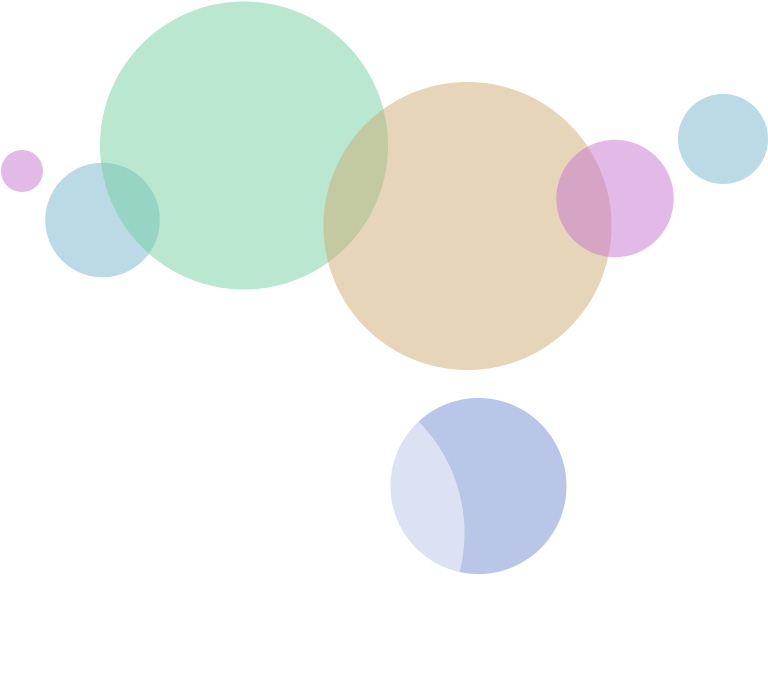
Write a WebGL 1 fragment shader that draws this background.

```glsl
precision highp float;

uniform vec2 u_resolution;

// Discs: centre x, centre y, radius, in canvas widths
const vec3 SKY_LEFT = vec3(0.1335, 0.6198, 0.0746);
const vec3 SKY_RIGHT = vec3(0.9414, 0.7253, 0.0586);
const vec3 MINT_DISC = vec3(0.3177, 0.7168, 0.1875);
const vec3 SAND_DISC = vec3(0.6087, 0.6120, 0.1875);
const vec3 ORCHID_SMALL = vec3(0.0286, 0.6836, 0.0273);
const vec3 ORCHID_LARGE = vec3(0.8008, 0.6478, 0.0764);
const vec3 INDIGO_DISC = vec3(0.6230, 0.2734, 0.1146);
const vec3 SHEEN_DISC = vec3(0.3991, 0.2122, 0.2057);

// Full-strength tints, laid on at half opacity
const vec3 PAPER = vec3(1.0);
const vec3 SKY = vec3(0.46, 0.71, 0.80);
const vec3 MINT = vec3(0.46, 0.81, 0.63);
const vec3 SAND = vec3(0.80, 0.67, 0.45);
const vec3 ORCHID = vec3(0.78, 0.45, 0.81);
const vec3 INDIGO = vec3(0.45, 0.55, 0.82);
const float OPACITY = 0.5;

// Antialiased coverage of a disc
float discMask(vec2 p, vec3 disc) {
  float signedDistance = length(p - disc.xy) - disc.z;
  return clamp(0.5 - signedDistance * u_resolution.x, 0.0, 1.0);
}

vec3 glaze(vec3 base, vec3 tint, float mask) {
  return mix(base, tint, OPACITY * mask);
}

void main() {
  vec2 p = gl_FragCoord.xy / u_resolution.x;
  vec3 color = PAPER;

  // Overlapping discs, back to front
  color = glaze(color, SKY, discMask(p, SKY_LEFT));
  color = glaze(color, SKY, discMask(p, SKY_RIGHT));
  color = glaze(color, MINT, discMask(p, MINT_DISC));
  color = glaze(color, SAND, discMask(p, SAND_DISC));
  color = glaze(color, ORCHID, discMask(p, ORCHID_SMALL));
  color = glaze(color, ORCHID, discMask(p, ORCHID_LARGE));

  // Lower disc with a pale crescent where the sheen covers it
  color = glaze(color, INDIGO, discMask(p, INDIGO_DISC));
  color = glaze(color, PAPER, discMask(p, SHEEN_DISC));

  gl_FragColor = vec4(color, 1.0);
}
```
